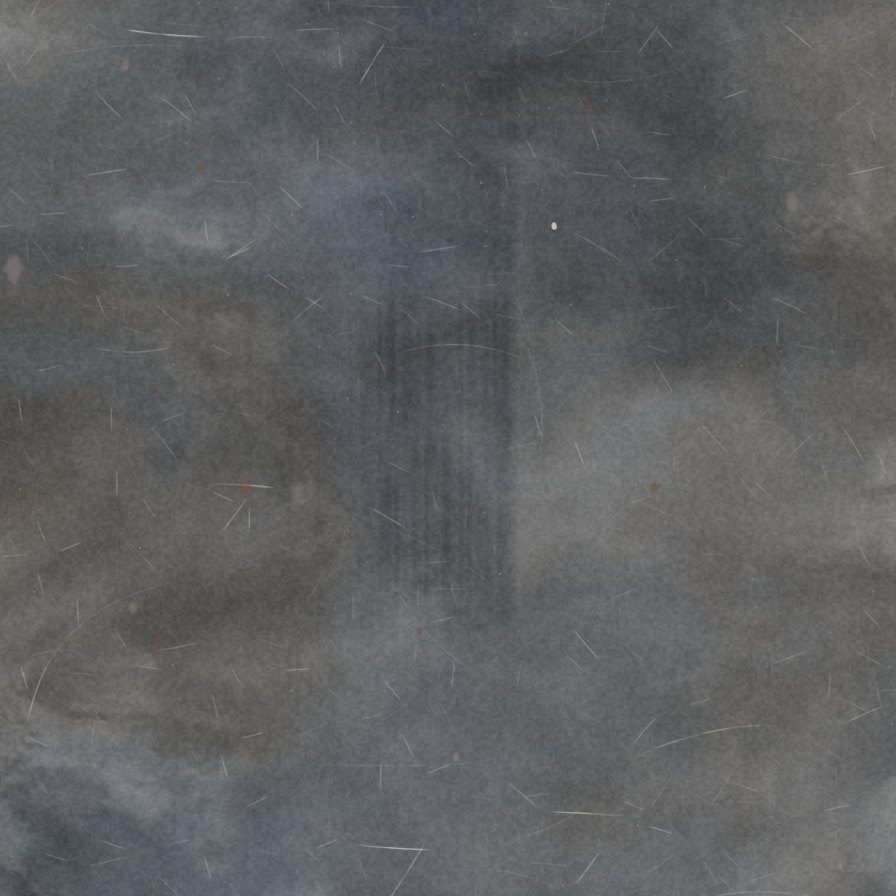
Reproduce this texture procedurally as a Shadertoy shader.

```glsl
#define BASE_TONE 0.373
#define CLOUD_CONTRAST 0.25
#define MOTTLE_CONTRAST 0.13
#define GRAIN_CONTRAST 0.075
#define BAND_DEPTH 0.065
#define TINT_STRENGTH 0.10
#define SCRATCH_COUNT 44
#define SCRATCH_WIDTH 0.0006
#define CHIP_COUNT 16
#define CHIP_COLOR vec3(0.56, 0.52, 0.50)
#define PALE_COLOR vec3(0.80, 0.76, 0.72)
#define RUST_COLOR vec3(0.43, 0.31, 0.27)

float hash(vec2 p) {
    vec3 q = fract(p.xyx * 0.1031);
    q += dot(q, q.yzx + 33.33);
    return fract((q.x + q.y) * q.z);
}

vec2 hash2(vec2 p) {
    return vec2(hash(p), hash(p + 47.3));
}

float noise(vec2 p) {
    vec2 cell = floor(p), f = fract(p);
    f = f * f * (3.0 - 2.0 * f);
    return mix(mix(hash(cell), hash(cell + vec2(1, 0)), f.x),
               mix(hash(cell + vec2(0, 1)), hash(cell + vec2(1, 1)), f.x), f.y);
}

float fbm(vec2 p) {
    float sum = 0.0, amp = 0.5;
    for (int i = 0; i < 5; i++) {
        sum += amp * noise(p);
        p = mat2(1.6, 1.2, -1.2, 1.6) * p + 11.7;
        amp *= 0.5;
    }
    return sum / 0.97;
}

// Curved hairline centred on the origin, tapering at both ends
float hairline(vec2 p, float angle, float halfLength, float bend, float px) {
    float c = cos(angle), s = sin(angle);
    p = mat2(c, -s, s, c) * p;
    float slope = 2.0 * bend * p.x;
    float d = abs(p.y - bend * p.x * p.x) / sqrt(1.0 + slope * slope);
    float taper = 1.0 - smoothstep(0.5, 1.0, abs(p.x) / halfLength);
    return taper * (1.0 - smoothstep(0.0, SCRATCH_WIDTH + px, d));
}

// Long scratches, mostly shallow in slope, a few of them strong
float longScratches(vec2 uv, float px) {
    float sum = 0.0;
    float wear = 0.35 + 0.65 * smoothstep(0.25, 0.6, noise(uv * 45.0));
    vec2 wobble = 0.006 * (vec2(noise(uv * 14.0), noise(uv * 14.0 + 31.0)) - 0.5);
    for (int i = 0; i < SCRATCH_COUNT; i++) {
        vec2 id = vec2(float(i), 5.0);
        float turn = 2.0 * hash(id + 13.0) - 1.0;
        float halfLength = mix(0.02, 0.12, pow(hash(id + 29.0), 2.0));
        float bend = 5.0 * (hash(id + 61.0) - 0.5);
        float strength = mix(0.05, 0.33, pow(hash(id + 83.0), 4.0));
        sum += strength * hairline(uv + wobble - hash2(id), 1.5 * turn * abs(turn),
                                   halfLength, bend, px);
    }
    return sum * wear;
}

// Short scuffs, at most one per cell
float scuffs(vec2 uv, float cells, float seed, float px) {
    vec2 p = uv * cells, id = floor(p) + seed;
    vec2 local = (fract(p) - 0.5 - 0.3 * (hash2(id) - 0.5)) / cells;
    float angle = 2.2 * (hash(id + 17.0) - 0.5);
    float strength = 0.13 * pow(hash(id + 71.0), 3.0);
    return strength * hairline(local, angle, 0.34 / cells, 4.0 * (hash(id + 9.0) - 0.5), px);
}

// Sparse dust dots
float dust(vec2 uv, float cells, float px) {
    vec2 p = uv * cells, id = floor(p);
    vec2 local = (fract(p) - 0.2 - 0.6 * hash2(id)) / cells;
    float radius = mix(0.0004, 0.0013, pow(hash(id + 23.0), 3.0));
    float dot01 = 1.0 - smoothstep(radius - 0.5 * px, radius + 0.7 * px, length(local));
    return dot01 * step(0.86, hash(id + 91.0));
}

void mainImage(out vec4 fragColor, in vec2 fragCoord) {
    vec2 uv = fragCoord / iResolution.y;
    float px = 1.0 / iResolution.y;

    // Cloudy stains and fine grain
    vec2 warp = vec2(fbm(uv * 4.0 + 3.0), fbm(uv * 4.0 + 19.0)) - 0.5;
    float cloud = fbm(uv * vec2(3.0, 4.2) + 1.2 * warp + 6.0) - 0.5;
    float mottle = fbm(uv * vec2(11.0, 15.0) + 2.0 * warp) - 0.5;
    float grain = 0.7 * noise(uv * 390.0) + 0.5 * noise(uv * 190.0 + 40.0) - 0.6;
    float tone = BASE_TONE + CLOUD_CONTRAST * cloud + MOTTLE_CONTRAST * mottle
               + GRAIN_CONTRAST * grain;

    // Chalky rubbed patches
    float chalk = smoothstep(0.53, 0.72, fbm(uv * 5.0 + warp + 70.0));
    tone += 0.08 * chalk * smoothstep(0.3, 0.7, fbm(uv * vec2(28.0, 40.0) + 8.0 * warp));

    // Dark upright band with a crisp right side and brushed streaks
    float x = uv.x + 0.12 * warp.x * (1.0 - smoothstep(0.45, 0.57, uv.x));
    float band = smoothstep(0.38, 0.47, x) * (1.0 - smoothstep(0.565, 0.582, x));
    band *= smoothstep(0.26, 0.36, uv.y + 0.2 * warp.y)
          * (1.0 - 0.75 * smoothstep(0.65, 0.85, uv.y + 0.3 * warp.x));
    float streak = noise(vec2(uv.x * 210.0, uv.y * 5.0)) - 0.5;
    tone += (0.04 * streak - BAND_DEPTH) * band + 0.008 * streak;

    // Warm and cool drift
    float warmth = fbm(uv * 2.6 + warp + 25.0) - 0.5 - 0.08 * band;
    vec3 color = tone + TINT_STRENGTH * warmth * vec3(0.9, 0.0, -1.1);

    // Chips and rust spots with ragged rims
    float ragged = 0.8 * (fbm(uv * 110.0) - 0.5);
    for (int i = 0; i < CHIP_COUNT; i++) {
        vec2 id = vec2(float(i), 131.0);
        float kind = hash(id + 7.0);
        float radius = mix(0.003, 0.012, pow(hash(id + 37.0), 2.0));
        vec2 p = (uv - hash2(id)) * vec2(1.2, 0.8);
        bool pale = kind > 0.8;
        if (pale) radius = 0.0035;
        float soft = pale ? px : 0.5 * radius;
        float d = length(p) + ragged * radius - radius;
        float cover = 1.0 - smoothstep(-soft, soft, d);
        vec3 paint = pale ? PALE_COLOR : kind > 0.45 ? CHIP_COLOR : RUST_COLOR;
        color = mix(color, paint, cover * (pale ? 0.95 : 0.5));
    }

    // Scratches and dust on top
    vec2 turned = mat2(0.8, 0.6, -0.6, 0.8) * uv;
    float marks = longScratches(uv, px) + scuffs(uv, 13.0, 3.0, px)
                + scuffs(turned, 21.0, 57.0, px);
    color += marks * vec3(1.0, 0.98, 0.95);
    color = mix(color, CHIP_COLOR, 0.6 * dust(uv, 60.0, px));

    fragColor = vec4(clamp(color, 0.0, 1.0), 1.0);
}
```
